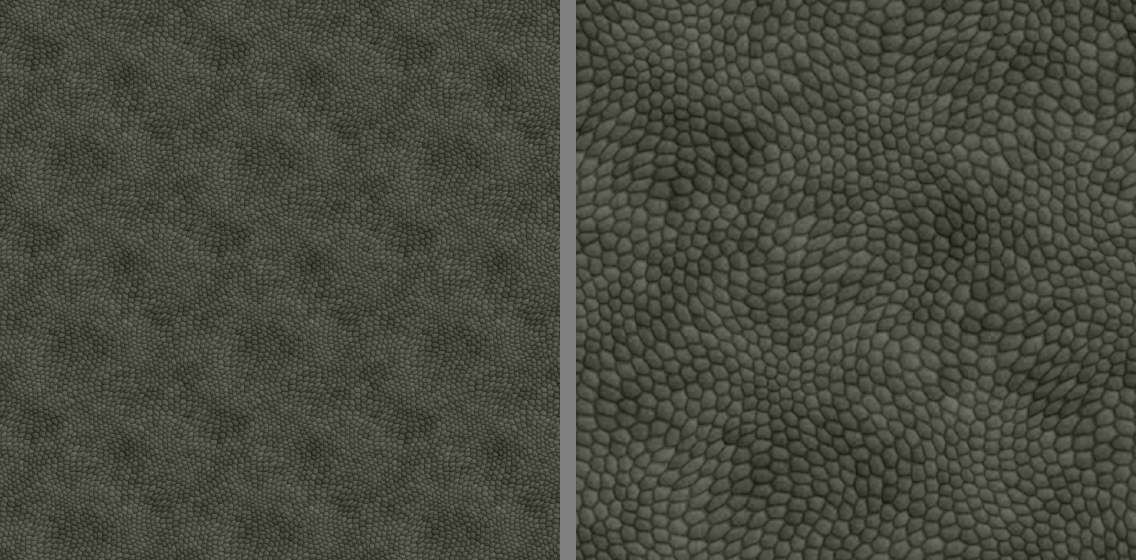
Left: the whole. Right: its middle third, enlarged.
Reproduce this texture procedurally as a Shadertoy shader.

```glsl
// Dark olive reptile leather: small domed scales in slightly bent, staggered columns.
// Wrapped cellular noise shapes the scales; layered sines bend the columns
// and lay soft cloudy patches over them. The hide repeats three times per side.

const float TAU = 6.2831853;
const float SCALES = 36.0; // scales along one repeat, even so the stagger wraps

vec2 hash2(vec2 p) {
    vec3 q = fract(p.xyx * vec3(0.1031, 0.1030, 0.0973));
    q += dot(q, q.yzx + 33.33);
    return fract((q.xx + q.yz) * q.zy);
}

// Sines with whole-number wave vectors, so the sum wraps on the unit square
float patches(vec2 t) {
    float sum = 0.0;
    for (int i = 0; i < 24; i++) {
        float n = float(i);
        float radius = 1.6 + 0.55 * n;
        float angle = 2.4 * n + 1.1;
        vec2 wave = round(radius * vec2(0.8 * cos(angle), 1.1 * sin(angle)));
        sum += sin(TAU * dot(wave, t) + 4.7 * n * n) * pow(radius, -0.75);
    }
    return sum;
}

// Small periodic shift that leans the columns without stretching the scales
vec2 bend(vec2 t) {
    vec2 a = TAU * t;
    return vec2(
        0.8 * sin(2.0 * a.y + a.x) + 0.35 * sin(3.0 * a.y - 2.0 * a.x + 1.7) + 0.1 * sin(5.0 * a.x + 4.0 * a.y),
        0.6 * sin(2.0 * a.x - a.y + 0.6) + 0.35 * sin(3.0 * a.x + a.y + 4.0) + 0.1 * sin(5.0 * a.y - 4.0 * a.x));
}

// Brightness of the scales: dark creases, lit domes, a tone for each scale
float scales(vec2 p) {
    vec2 cell = floor(p);
    vec2 toCentre = vec2(0.0);
    float nearest = 9.0, second = 9.0, tone = 0.0;
    for (int y = -2; y <= 2; y++) {
        for (int x = -1; x <= 1; x++) {
            vec2 id = cell + vec2(x, y);
            vec2 rnd = hash2(mod(id, SCALES) + 3.0);
            float stagger = 0.5 * mod(id.x, 2.0);
            vec2 centre = id + vec2(0.5, 0.25 + stagger) + vec2(0.36, 0.42) * (rnd - 0.5);
            vec2 d = p - centre;
            float dist = length(d);
            if (dist < nearest) {
                second = nearest;
                nearest = dist;
                toCentre = d;
                tone = fract(rnd.x * 7.0 + rnd.y * 5.0) - 0.5;
            } else {
                second = min(second, dist);
            }
        }
    }
    float body = smoothstep(0.0, 0.4, second - nearest);
    float light = dot(toCentre, normalize(vec2(0.6, 0.8)));
    return 0.12 * body + 0.15 * light * (0.4 + 0.6 * body) + 0.05 * tone;
}

vec3 hide(vec2 t) {
    float grit = hash2(mod(floor(t * 170.0), 170.0)).x - 0.5;
    float value = 0.202 + scales(t * SCALES + bend(t)) + 0.0155 * patches(t) + 0.055 * grit;
    return vec3(value, value + 0.002, value - 0.04);
}

void mainImage(out vec4 fragColor, in vec2 fragCoord) {
    // Four samples per pixel smooth the fine creases
    vec3 color = vec3(0.0);
    for (int i = 0; i < 4; i++) {
        vec2 offset = vec2(i % 2, i / 2) * 0.5 - 0.25;
        color += hide(3.0 * (fragCoord + offset) / iResolution.xy);
    }
    fragColor = vec4(clamp(color * 0.25, 0.0, 1.0), 1.0);
}
```
